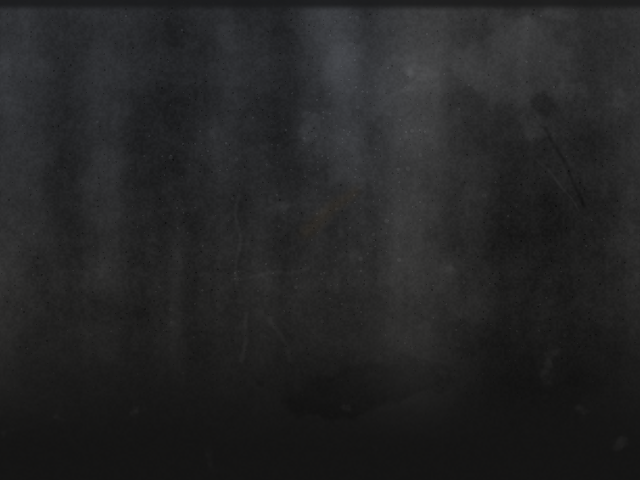
Reproduce this texture procedurally as a WebGL 1 fragment shader.

```glsl
precision highp float;
// Dark weathered metal wall: soft vertical stains over a fading grey base,
// with ragged worn patches, fine grain, scattered flecks and faint scratches.
// Stains are gaussian ellipses; wear comes from layered value noise.
uniform vec2 u_resolution;

float hash(vec2 p) {
  vec3 q = fract(vec3(p.xyx) * 0.1031);
  q += dot(q, q.yzx + 33.33);
  return fract((q.x + q.y) * q.z);
}

float noise(vec2 p) {
  vec2 i = floor(p);
  vec2 f = fract(p);
  f = f * f * (3.0 - 2.0 * f);
  float low = mix(hash(i), hash(i + vec2(1.0, 0.0)), f.x);
  float high = mix(hash(i + vec2(0.0, 1.0)), hash(i + 1.0), f.x);
  return mix(low, high, f.y);
}

float fbm(vec2 p) {
  float sum = 0.0;
  float gain = 0.5;
  for (int i = 0; i < 5; i++) {
    sum += gain * noise(p);
    p = mat2(1.6, 1.2, -1.2, 1.6) * p + 7.3;
    gain *= 0.5;
  }
  return sum / 0.97;
}

// Soft elliptical stain
float stain(vec2 p, vec2 center, vec2 radius) {
  vec2 d = (p - center) / radius;
  return exp(-dot(d, d));
}

// Stain with a noisy, corroded border
float wornPatch(vec2 p, vec2 center, vec2 radius, float wear) {
  return smoothstep(0.38, 0.62, stain(p, center, radius) + (wear - 0.5) * 1.5);
}

// Soft line between two points
float scratch(vec2 p, vec2 a, vec2 b, float width) {
  vec2 ab = b - a;
  float t = clamp(dot(p - a, ab) / dot(ab, ab), 0.0, 1.0);
  return 1.0 - smoothstep(0.0, width, length(p - a - ab * t));
}

// One jittered round fleck per cell, kept with the given probability
float flecks(vec2 p, float cells, float density) {
  vec2 id = floor(p * cells);
  vec2 jitter = vec2(hash(id + 3.1), hash(id + 17.7)) * 0.5 + 0.25;
  float radius = mix(0.08, 0.24, hash(id + 41.3));
  float d = length(fract(p * cells) - jitter);
  float kept = step(hash(id + 71.9), density);
  return kept * (1.0 - smoothstep(radius * 0.5, radius, d));
}

float broadStains(vec2 p) {
  float v = 0.095 * stain(p, vec2(0.655, 0.84), vec2(0.06, 0.48));
  v += 0.036 * stain(p, vec2(0.62, 0.36), vec2(0.12, 0.26));
  v += 0.075 * stain(p, vec2(0.515, 0.94), vec2(0.045, 0.15));
  v += 0.040 * stain(p, vec2(0.54, 0.72), vec2(0.07, 0.20));
  v += 0.045 * stain(p, vec2(0.83, 0.91), vec2(0.10, 0.13));
  v += 0.048 * stain(p, vec2(0.03, 0.83), vec2(0.05, 0.42));
  v += 0.022 * stain(p, vec2(0.01, 0.35), vec2(0.07, 0.27));
  v += 0.030 * stain(p, vec2(1.0, 0.72), vec2(0.06, 0.42));
  v += 0.026 * stain(p, vec2(0.16, 0.72), vec2(0.035, 0.36));
  v += 0.038 * stain(p, vec2(0.355, 0.87), vec2(0.03, 0.26));
  v += 0.015 * stain(p, vec2(0.38, 0.50), vec2(0.05, 0.30));
  v -= 0.030 * stain(p, vec2(0.84, 0.53), vec2(0.10, 0.24));
  v -= 0.022 * stain(p, vec2(0.84, 0.24), vec2(0.11, 0.12));
  v -= 0.022 * stain(p, vec2(0.25, 0.70), vec2(0.06, 0.25));
  v -= 0.025 * stain(p, vec2(0.095, 0.65), vec2(0.03, 0.30));
  return v - 0.022 * stain(p, vec2(0.445, 0.85), vec2(0.022, 0.22));
}

void main() {
  vec2 uv = gl_FragCoord.xy / u_resolution;
  vec2 p = vec2(uv.x * u_resolution.x / u_resolution.y, uv.y);
  float wear = fbm(p * 14.0);
  float streaks = fbm(p * vec2(22.0, 2.5) + 5.0);
  vec2 warped = uv + (vec2(fbm(p * 6.0), fbm(p * 6.0 + 31.0)) - 0.5) * vec2(0.035, 0.06);

  // Base falloff, stains and worn patches
  float lit = smoothstep(0.05, 0.45, uv.y);
  float v = 0.080 + 0.056 * lit + 0.026 * smoothstep(0.45, 0.95, uv.y);
  v += broadStains(warped) * smoothstep(0.05, 0.20, uv.y);
  v += 0.022 * wornPatch(uv, vec2(0.535, 0.75), vec2(0.065, 0.15), wear);
  v += 0.024 * wornPatch(uv, vec2(0.82, 0.87), vec2(0.12, 0.14), wear);
  v += 0.012 * wornPatch(uv, vec2(0.29, 0.61), vec2(0.045, 0.07), wear);
  v -= 0.020 * wornPatch(uv, vec2(0.55, 0.20), vec2(0.13, 0.06), wear);
  v += ((wear - 0.5) * 0.065 + (streaks - 0.5) * 0.055) * lit;

  // Grain, pale flecks and dark pits
  float grain = noise(p * 230.0) * 0.6 + noise(p * 110.0 + 9.0) * 0.4 - 0.5;
  v += grain * mix(0.010, 0.046, lit);
  float spread = stain(uv, vec2(0.54, 0.63), vec2(0.12, 0.22)) + stain(uv, vec2(0.29, 0.61), vec2(0.06, 0.12));
  spread += stain(uv, vec2(0.79, 0.28), vec2(0.07, 0.05));
  v += 0.050 * flecks(p, 75.0, 0.02 + 0.20 * spread) * lit;
  v += 0.035 * flecks(p + 4.0, 38.0, 0.01 + 0.13 * spread) * lit;
  v -= 0.045 * flecks(p + 8.0, 85.0, 0.10) * lit;

  // Scratches and pale runs
  vec2 bent = p + (vec2(noise(p * 18.0), noise(p * 18.0 + 50.0)) - 0.5) * 0.018;
  v -= 0.035 * scratch(bent, vec2(1.13, 0.73), vec2(1.225, 0.57), 0.008);
  v += 0.026 * scratch(bent, vec2(1.12, 0.67), vec2(1.21, 0.56), 0.005);
  v += 0.024 * scratch(bent, vec2(0.495, 0.60), vec2(0.495, 0.41), 0.007);
  v += 0.018 * scratch(bent, vec2(0.49, 0.42), vec2(0.64, 0.435), 0.009);
  v += 0.026 * scratch(bent, vec2(0.52, 0.35), vec2(0.505, 0.25), 0.008);
  v += 0.020 * scratch(bent, vec2(0.57, 0.34), vec2(0.60, 0.25), 0.008);
  float rust = scratch(bent, vec2(0.73, 0.60), vec2(0.64, 0.52), 0.025);

  // Shaded top lip and tint
  v = mix(v, 0.105, smoothstep(0.975, 0.993, uv.y) * 0.85);
  float cool = smoothstep(0.30, 0.85, uv.y) * (1.0 - 0.6 * smoothstep(0.55, 0.68, uv.x));
  vec3 tint = mix(vec3(1.01, 1.0, 0.985), vec3(0.97, 1.0, 1.06), cool);
  vec3 color = max(v, 0.055) * tint + vec3(0.018, 0.006, -0.012) * rust;
  gl_FragColor = vec4(color, 1.0);
}
```
